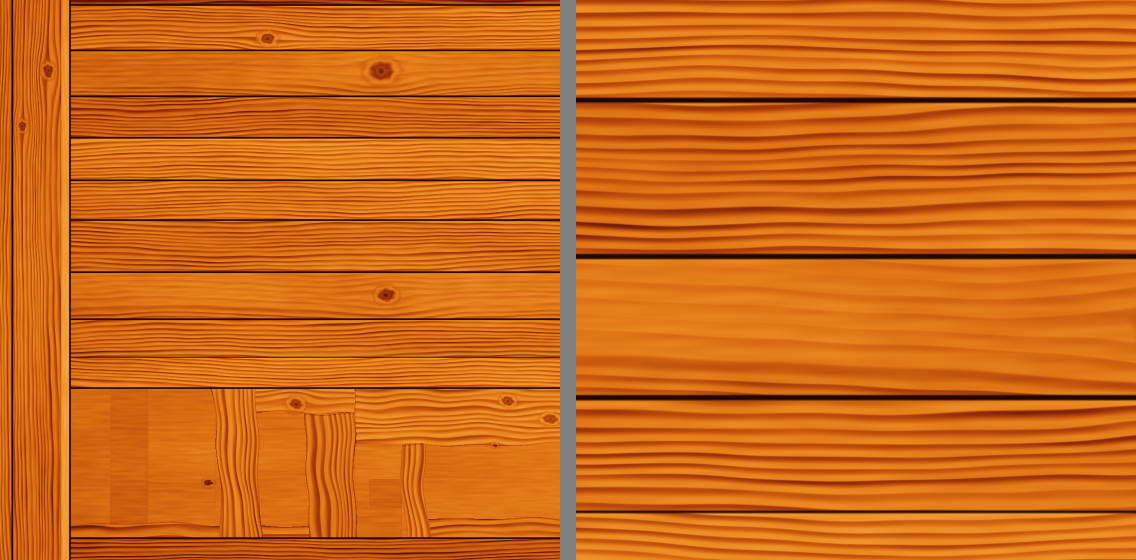
Left, the full canvas; right, a detail of the centre.
A Shadertoy shader for this texture:

```glsl
// Stained pine planks: upright boards at left, stacked boards and an inlaid panel at right.

// Colour ramp from late wood to early wood
const vec3 RAMP[6] = vec3[6](
    vec3(0.37, 0.08, 0.04), vec3(0.62, 0.20, 0.04), vec3(0.75, 0.32, 0.05),
    vec3(0.85, 0.43, 0.07), vec3(0.93, 0.55, 0.14), vec3(0.96, 0.66, 0.27));
const vec3 SEAM_COLOR = vec3(0.13, 0.03, 0.02);
const float SEAM = 0.0015;       // half width of a seam
const float POST_SEAM = 0.022;   // between the upright boards
const float TRIM_X = 0.109;      // pale trim strip
const float WALL_X = 0.125;      // start of the stacked boards
const int PANEL = 1;             // row holding the inlays
const int THIN_ROW = 3;          // row with a faint lower seam
const float LINE_DEPTH = 0.58;
const int AA = 2;

// Lower edges of the stacked boards and their lightness
const float ROWS[13] = float[13](-0.02, 0.039, 0.307, 0.362, 0.430, 0.514,
    0.607, 0.678, 0.754, 0.828, 0.910, 0.991, 1.05);
const float TONES[12] = float[12](0.54, 0.64, 0.80, 0.71, 0.69, 0.71,
    0.76, 0.82, 0.65, 0.68, 0.78, 0.42);

// Knots: centre, radius
const vec3 KNOTS[10] = vec3[10](
    vec3(0.478, 0.931, 0.010), vec3(0.681, 0.873, 0.017), vec3(0.690, 0.473, 0.012),
    vec3(0.527, 0.276, 0.010), vec3(0.908, 0.285, 0.009), vec3(0.980, 0.249, 0.010),
    vec3(0.086, 0.874, 0.009), vec3(0.040, 0.775, 0.007), vec3(0.372, 0.138, 0.006),
    vec3(0.885, 0.205, 0.004));

// Inlays: left, bottom, right, top; then kind (0 plain, 1 upright, 2 level) and lightness
const int INLAYS = 11;
const vec4 INLAY[INLAYS] = vec4[INLAYS](
    vec4(0.197, 0.055, 0.263, 0.330), vec4(0.263, 0.090, 0.385, 0.267),
    vec4(0.455, 0.262, 0.660, 0.330), vec4(0.633, 0.205, 1.050, 0.330),
    vec4(0.100, 0.020, 0.572, 0.064), vec4(0.757, 0.020, 1.050, 0.072),
    vec4(0.633, 0.020, 0.718, 0.203), vec4(0.660, 0.093, 0.718, 0.145),
    vec4(0.387, 0.020, 0.462, 0.330), vec4(0.547, 0.020, 0.633, 0.262),
    vec4(0.718, 0.020, 0.757, 0.204));
const vec2 INLAY_STYLE[INLAYS] = vec2[INLAYS](
    vec2(0, 0.57), vec2(0, 0.67), vec2(2, 0.76), vec2(2, 0.80), vec2(2, 0.73), vec2(2, 0.74),
    vec2(0, 0.62), vec2(0, 0.53), vec2(1, 0.72), vec2(1, 0.71), vec2(1, 0.74));

vec2 gradientAt(vec2 cell) {
    float a = 6.2832 * fract(sin(dot(cell, vec2(127.1, 311.7))) * 43758.5);
    return vec2(cos(a), sin(a));
}

float noise(vec2 p) {
    vec2 i = floor(p), f = p - i, u = f * f * f * (f * (f * 6.0 - 15.0) + 10.0);
    vec2 e = vec2(1, 0);
    return mix(mix(dot(gradientAt(i), f), dot(gradientAt(i + e), f - e), u.x),
               mix(dot(gradientAt(i + e.yx), f - e.yx), dot(gradientAt(i + 1.0), f - 1.0), u.x), u.y);
}

// Distance to the border of a rectangle, positive inside
float inset(vec2 p, vec4 r) {
    vec2 d = min(p - r.xy, r.zw - p);
    return min(d.x, d.y);
}

// Lightness of a board; grain = line density, line strength, clearness of the upper part
float wood(vec2 p, vec4 rect, bool upright, vec3 grain, float tone, float seed) {
    vec2 q = upright ? p.yx : p;
    vec2 span = upright ? rect.xz : rect.yw;
    float across = (q.y - span.x) / (span.y - span.x);
    float v = q.y + 0.022 * noise(vec2(q.x * 2.3, q.y * 6.0) + seed)
                  + 0.003 * noise(vec2(q.x * 13.0, q.y * 35.0) + seed);
    float knotDark = 0.0, lineFade = 1.0;

    // Grain parts around knots, with rings and a dark core
    for (int i = 0; i < KNOTS.length(); i++) {
        vec3 k = KNOTS[i];
        if (inset(k.xy, rect) < 0.0) continue;
        vec2 d = q - (upright ? k.yx : k.xy);
        vec2 e = d / k.z * vec2(0.75, 1.0), reach = e * vec2(0.28, 0.42);
        v -= 0.85 * d.y * exp(-dot(reach, reach));
        float r = length(e) + 0.35 * noise(e * 1.5 + seed);
        float ring = (0.5 + 0.5 * cos(r * 8.0)) * (1.0 - smoothstep(1.0, 2.2, r));
        knotDark += 0.45 * (1.0 - smoothstep(0.5, 1.1, r)) + 0.22 * ring;
        lineFade *= smoothstep(0.9, 2.0, r);
    }

    // Growth lines darken slowly, then end sharply
    float phase = v * grain.x + 1.6 * noise(vec2(v * 28.0, seed));
    float f = fract(phase);
    float line = smoothstep(0.25, 0.80, f) * (1.0 - smoothstep(0.86, 1.0, f));
    line *= 0.78 + 0.8 * noise(vec2(q.x * 4.0, floor(phase) * 0.73 + seed));
    line *= mix(1.0, max(1.0 - smoothstep(0.1, 0.42, across), 0.32), grain.z);

    float fibre = 0.10 * noise(q * vec2(22.0, 210.0) + seed) + 0.12 * noise(q * vec2(3.0, 14.0) + seed);
    return tone + fibre - LINE_DEPTH * grain.y * line * lineFade - knotDark;
}

float panel(vec2 p, vec4 rect) {
    float t = wood(p, rect, false, vec3(60, 0.05, 0), TONES[PANEL], 5.3);
    for (int i = 0; i < INLAYS; i++) {
        vec2 style = INLAY_STYLE[i], w = p;
        bool upright = style.x == 1.0, grained = style.x > 0.0;
        if (grained) w += 0.012 * noise(p * 11.0 + float(i));
        if (upright) w.x += 0.045 * (p.y - 0.17);
        float edge = inset(w, INLAY[i]);
        if (edge < 0.0) continue;
        vec3 grain = grained ? vec3(upright ? 95 : 85, 0.85, 0) : vec3(60, 0.07, 0);
        t = wood(w, INLAY[i], upright, grain, style.y, float(i) * 7.7 + 2.1);
        t -= (grained ? 0.3 : 0.06) * (1.0 - smoothstep(0.0, 0.003, edge));
    }
    return t;
}

vec3 shade(vec2 p) {
    float t, seam = min(abs(p.x - POST_SEAM), abs(p.x - WALL_X));
    if (p.x < WALL_X) {
        float left = p.x < POST_SEAM ? -0.03 : p.x < TRIM_X ? POST_SEAM : TRIM_X;
        float right = p.x < POST_SEAM ? POST_SEAM : p.x < TRIM_X ? TRIM_X : WALL_X;
        bool trim = p.x > TRIM_X;
        t = wood(p, vec4(left, -0.1, right, 1.1), true, vec3(140, trim ? 0.1 : 0.75, 0),
                 trim ? 0.98 : 0.76, left * 90.0 + 3.0);
        t -= 0.2 * (1.0 - smoothstep(0.0, 0.003, abs(p.x - TRIM_X)));
    } else {
        int row = 0;
        for (int i = 1; i < 12; i++) if (p.y >= ROWS[i]) row = i;
        vec4 rect = vec4(WALL_X, ROWS[row], 1.1, ROWS[row + 1]);
        bool clear = row == 4 || row == 9;
        vec3 grain = clear ? vec3(100, 0.75, 1) : vec3(135, 0.9, 0);
        t = row == PANEL ? panel(p, rect) : wood(p, rect, false, grain, TONES[row], float(row) * 13.7);
        float low = p.y - rect.y + (row == THIN_ROW ? 0.0008 : 0.0);
        float high = rect.w - p.y + (row == THIN_ROW - 1 ? 0.0008 : 0.0);
        seam = min(seam, min(low, high));
        t += 0.10 * (1.0 - smoothstep(0.001, 0.006, high));
    }
    // Light falls off toward the left and the corners
    t += 0.14 * (p.x - 0.45) - 0.16 * dot(p - 0.5, p - 0.5);
    float s = clamp(t, 0.0, 1.0) * 5.0;
    int k = min(int(s), 4);
    vec3 color = mix(RAMP[k], RAMP[k + 1], s - float(k));
    return mix(SEAM_COLOR, color, smoothstep(SEAM * 0.5, SEAM * 1.6, seam));
}

void mainImage(out vec4 fragColor, in vec2 fragCoord) {
    vec3 sum = vec3(0);
    for (int i = 0; i < AA * AA; i++) {
        vec2 offset = (vec2(i % AA, i / AA) + 0.5) / float(AA) - 0.5;
        sum += shade((fragCoord + offset) / iResolution.xy);
    }
    fragColor = vec4(sum / float(AA * AA), 1.0);
}
```
